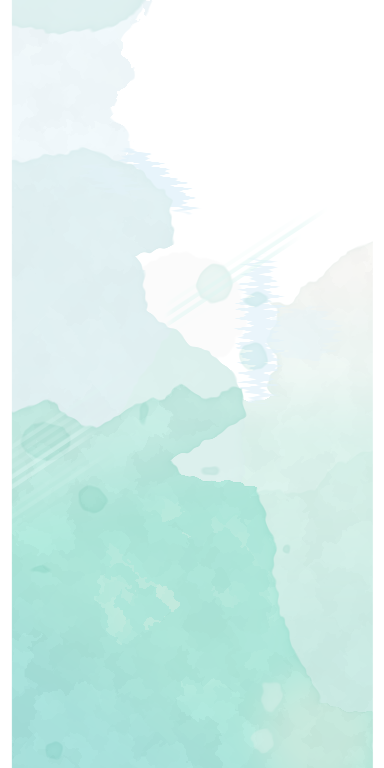
Reproduce this background procedurally as a Shadertoy shader.

```glsl
// Mint watercolour washes with wet rims, droplets and pale diagonal streaks on white paper.
// Scene space: x runs 0..100, y runs 0..200 upwards.

const vec3 WHITE = vec3(1);
const vec3 ICE = vec3(.93, .963, .975);
const vec3 SKY = vec3(.89, .95, .98);
const vec3 MIST = vec3(.865, .937, .935);
const vec3 PALE = vec3(.855, .945, .92);
const vec3 MINT = vec3(.76, .912, .88);
const vec3 DEEP = vec3(.675, .9, .85);
const vec3 TEAL = vec3(.645, .87, .85);
const vec3 SAND = vec3(.8, .905, .86);

// Droplets: centre in xy, radii in zw
const vec4 DROPS[10] = vec4[10](
    vec4(56, 126, 4.6, 5), vec4(67, 122, 3, 1.6), vec4(66, 107, 3.6, 3.6), vec4(12, 85, 6.2, 5),
    vec4(24, 70, 3.8, 3.2), vec4(37.5, 92.5, 1, 2.5), vec4(55, 77.6, 2.3, 1.1),
    vec4(74.7, 57, 1, 1.2), vec4(10.7, 51.6, 2.2, .8), vec4(14.3, 4.7, 2.2, 2.2));

float hash(vec2 p) { return fract(sin(dot(p, vec2(127.1, 311.7))) * 43758.5); }

// Change by "rise" while t travels from a to b
float ramp(float t, float a, float b, float rise) { return rise * clamp((t - a) / (b - a), 0., 1.); }

// Layered sines that roughen outlines
vec2 wobble(vec2 p) {
    vec2 broad = sin(p.yx * .52 + 1.7 * sin(p * .31));
    return .45 * broad + .22 * sin(p.yx * 1.6 + 2. * sin(p * .9));
}

// Cellular noise: random tone of the nearest cell, centred on zero
float cells(vec2 p) {
    float nearest = 9., tone = 0.;
    for (int k = 0; k < 9; k++) {
        vec2 id = floor(p) + vec2(k % 3 - 1, k / 3 - 1);
        vec2 gap = id + vec2(hash(id), hash(id + 37.)) - p;
        float d = dot(gap, gap);
        if (d < nearest) { nearest = d; tone = hash(id + 71.); }
    }
    return tone - .5;
}

// Approximate distance to an ellipse, positive inside
float ellipse(vec2 p, vec2 centre, vec2 radius) {
    return (1. - length((p - centre) / radius)) * min(radius.x, radius.y);
}

// Lays a tint where d is positive, darker along the wet rim
vec3 wash(vec3 base, vec3 tint, float d, float opacity, float rim) {
    vec3 pigment = tint * (1. - rim * vec3(1, .45, .55) * exp(-max(d, 0.) * 1.3));
    return mix(base, pigment, smoothstep(-.35, .35, d) * opacity);
}

// Outlines of the large washes, positive inside
float mistShape(vec2 p) {
    float top = 158.3 + ramp(p.x, 8., 20., 2.7) - .022 * pow(max(p.x - 20., 0.), 2.);
    float right = 63.3 + ramp(p.y, 98., 105., -3.5) + ramp(p.y, 104., 119., -22.)
        + ramp(p.y, 130., 133., -3.) + ramp(p.y, 133., 136.5, 10.);
    return min(top - p.y, right - p.x);
}

float mintShape(vec2 p) {
    float top = 93.2 + ramp(p.x, 3., 11., 2.) + ramp(p.x, 14., 21., -6.) + ramp(p.x, 25., 40., 7.2)
        + ramp(p.x, 43., 47., 3.3) + ramp(p.x, 47.5, 52., -3.) + ramp(p.x, 55., 62., 2.3);
    float right = 97.5 + ramp(p.y, 14., 16.5, -14.) + ramp(p.y, 16.5, 36., -9.)
        + ramp(p.y, 36., 48., -3.) + ramp(p.y, 58., 70., -4.) + ramp(p.y, 73.5, 76., -20.5)
        + ramp(p.y, 76., 80., -3.) + ramp(p.y, 80., 86., 11.) + ramp(p.y, 85., 92., 8.5);
    return min(top - p.y, right - p.x);
}

float rightShape(vec2 p) {
    float top = 121. + ramp(p.x, 75., 91., 14.) + ramp(p.x, 91., 97., 1.7);
    float left = 40. + ramp(p.y, 93.5, 96.5, 31.) + sin(p.y * .55);
    return min(top - p.y, p.x - left);
}

// Pale slanted brush marks
float streaks(vec2 p) {
    float across = (p.y - .66 * p.x) / 2.6, id = floor(across);
    float line = smoothstep(.05, .2, fract(across)) * smoothstep(.75, .5, fract(across));
    float start = id > 31. ? 42. : 0., end = start + 22. + 26. * hash(vec2(id, 3));
    float reach = smoothstep(start, start + 4., p.x) * smoothstep(end, end - 10., p.x);
    return line * reach * step(23., id) * step(id, 35.) * hash(vec2(id, 9));
}

void mainImage(out vec4 fragColor, in vec2 fragCoord) {
    vec2 p = fragCoord / iResolution.xy * vec2(100, 200), rough = wobble(p), q = p + rough;
    float grain = cells(q * .23 + .2 * wobble(p * 2.3));
    float mottle = .6 * cells(q * .085 + .15 * wobble(p * 1.7)) + .4 * grain;
    vec2 torn = q + vec2(1.6 * sin(p.y * 2.7 + sin(p.y)) + 1.2 * sin(p.y * 4.9), 0);
    vec2 slant = torn + vec2(.9 * (p.y - 153.), 0);

    // Pale upper layers
    vec3 color = wash(WHITE, vec3(.982), ellipse(q, vec2(47, 119), vec2(17, 15)), .8, 0.);
    float iceEdge = 32. + 2.3 * sin(p.y * .35 + 1.) + ramp(p.y, 185., 197., 4.) - 3. * grain;
    color = wash(color, ICE + .03 * mottle, min(iceEdge - q.x, q.y - 150.), .95, 0.);
    color = wash(color, MIST, ellipse(q, vec2(17, 203), vec2(22, 11.5)), .9, .04);

    // Right-hand wash, greener further down
    vec3 tint = mix(vec3(.962, .962, .953), vec3(.93, .962, .95), smoothstep(130., 108., p.y));
    tint = mix(tint, PALE, smoothstep(108., 82., p.y)) + .025 * mottle;
    color = wash(color, tint, rightShape(q), 1., .035);
    tint = mix(vec3(.825, .932, .902), vec3(.78, .912, .885), smoothstep(75., 25., p.y));
    float lowTop = 72. + ramp(p.x, 82., 88., 8.) + ramp(p.x, 90., 97., 3.);
    color = wash(color, tint + .025 * mottle, lowTop - q.y, .9, .01);

    // Torn blue brush marks
    color = wash(color, SKY, ellipse(torn, vec2(67.5, 114), vec2(4, 19)), .75, 0.);
    color = wash(color, SKY, ellipse(torn, vec2(79, 113), vec2(8, 7)), .35, 0.);
    color = wash(color, SKY, ellipse(slant, vec2(41, 153), vec2(4.5, 8)), .85, 0.);

    // Middle-left wash with a greener overlap
    float mist = mistShape(q);
    color = wash(color, MIST + vec3(.01, 0, .01) + .02 * mottle, mist, .97, .03);
    color = wash(color, PALE, min(mist, q.x - 28.6 - .65 * (q.y - 89.3)), .6, 0.);
    color = wash(color, SKY, min(mist, ellipse(slant, vec2(29, 153), vec2(5, 4))), .4, 0.);

    // Deep mint wash
    tint = mix(MINT, DEEP, smoothstep(92., 62., p.y - .2 * p.x + 8.));
    tint = mix(tint, TEAL, smoothstep(55., 5., p.y + .7 * p.x - 12.));
    float warm = smoothstep(32., 8., length(p - vec2(47, 46))) * smoothstep(.08, .3, mottle);
    warm = max(.6 * warm, .75 * smoothstep(24., 6., length(p - vec2(84, 9))));
    color = wash(color, mix(tint, SAND, warm) + .045 * mottle, mintShape(q), 1., .06);

    // Droplets, streaks and white side margins
    for (int i = 0; i < 10; i++) {
        float d = ellipse(p + .6 * rough, DROPS[i].xy, DROPS[i].zw);
        color = wash(color, color * vec3(.925, .972, .962), d, .85, .06);
    }
    for (float i = 0.; i < 2.; i++)
        color = wash(color, PALE, ellipse(q, vec2(70.8 - 2.6 * i, 18.5 - 11.7 * i), vec2(3, 4. - i)), .5, .04);
    color = mix(color, vec3(.87, .965, .95), .5 * streaks(p));
    float sheet = smoothstep(47.2, 46.8, abs(p.x - 50.1));
    fragColor = vec4(mix(WHITE, color, sheet), 1);
}
```
